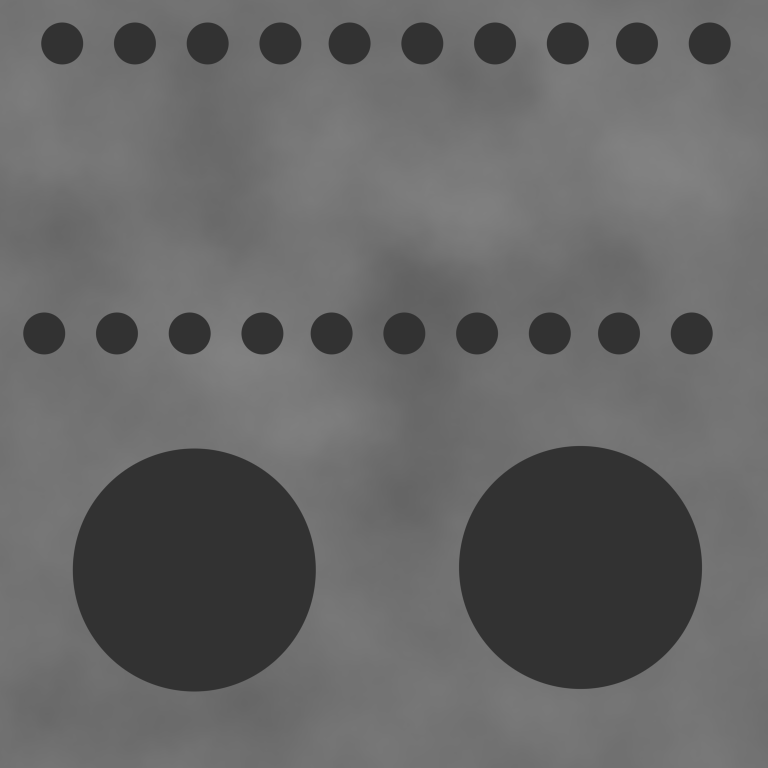
A three.js fragment shader for this background:

```glsl
// Dark round holes, two dotted rows above two large discs, on cloudy grey.
#define BASE_GREY 0.45
#define HOLE_GREY 0.197
#define STREAK_STRENGTH 0.043
#define GRAIN_STRENGTH 0.065
#define GRAIN_SCALE 7.0
#define DOT_RADIUS 0.0273
#define DISC_RADIUS 0.1582
#define DOT_STEP 0.0947
#define GROUP_STEP 0.3742
#define EDGE 0.0009

varying vec2 vUv;

// Gradient noise
vec2 hashGradient(vec2 cell) {
  float angle = 6.28318 * fract(sin(dot(cell, vec2(127.1, 311.7))) * 43758.5);
  return vec2(cos(angle), sin(angle));
}

float gradientNoise(vec2 p) {
  vec2 cell = floor(p);
  vec2 f = fract(p);
  vec2 blend = f * f * f * (f * (f * 6.0 - 15.0) + 10.0);
  vec2 right = vec2(1.0, 0.0);
  vec2 up = vec2(0.0, 1.0);
  float a = dot(hashGradient(cell), f);
  float b = dot(hashGradient(cell + right), f - right);
  float c = dot(hashGradient(cell + up), f - up);
  float d = dot(hashGradient(cell + 1.0), f - 1.0);
  return mix(mix(a, b, blend.x), mix(c, d, blend.x), blend.y);
}

float fractalNoise(vec2 p) {
  float sum = 0.0;
  float amplitude = 0.5;
  for (int octave = 0; octave < 5; octave++) {
    sum += amplitude * gradientNoise(p);
    p = mat2(1.6, 1.2, -1.2, 1.6) * p + 3.7;
    amplitude *= 0.5;
  }
  return sum;
}

// Soft streak along a segment
float streak(vec2 p, vec2 a, vec2 b, float width) {
  vec2 axis = b - a;
  float t = clamp(dot(p - a, axis) / dot(axis, axis), 0.0, 1.0);
  float d = length(p - a - axis * t) / width;
  return exp(-d * d);
}

// Broad light and dark drifts of the clouds
float cloudDrift(vec2 p) {
  float light = streak(p, vec2(0.44, 0.80), vec2(0.64, 0.71), 0.08);
  light += streak(p, vec2(0.25, 0.62), vec2(0.38, 0.44), 0.075);
  light += streak(p, vec2(0.75, 0.90), vec2(0.87, 0.77), 0.09);
  light += streak(p, vec2(0.04, 0.86), vec2(0.06, 0.81), 0.07);
  float dark = streak(p, vec2(0.24, 0.90), vec2(0.31, 0.70), 0.06);
  dark += streak(p, vec2(0.51, 0.622), vec2(0.80, 0.642), 0.055);
  dark += streak(p, vec2(0.56, 0.55), vec2(0.534, 0.36), 0.07);
  dark += streak(p, vec2(0.08, 0.07), vec2(0.32, 0.08), 0.06);
  dark += streak(p, vec2(0.62, 0.89), vec2(0.65, 0.89), 0.06);
  dark += streak(p, vec2(0.04, 0.69), vec2(0.08, 0.70), 0.06);
  return light - dark;
}

float circle(vec2 p, vec2 center, float radius) {
  return length(p - center) - radius;
}

// Ten dots in groups of four, with a narrower gap between groups
float dotRow(vec2 p, vec2 start) {
  float d = 1.0;
  for (int i = 0; i < 10; i++) {
    float n = float(i);
    float group = floor((n + 0.5) / 4.0);
    float offset = (n - 4.0 * group) * DOT_STEP + group * GROUP_STEP;
    d = min(d, circle(p, start + vec2(offset, 0.0), DOT_RADIUS));
  }
  return d;
}

void main() {
  // Cloudy ground
  vec2 warp = vec2(fractalNoise(vUv * 8.0 + 5.0), fractalNoise(vUv * 8.0 + 19.0));
  float grey = BASE_GREY + STREAK_STRENGTH * cloudDrift(vUv + 0.06 * warp);
  grey += GRAIN_STRENGTH * fractalNoise(vUv * GRAIN_SCALE);

  // Holes
  float hole = min(dotRow(vUv, vec2(0.0810, 0.9434)), dotRow(vUv, vec2(0.0576, 0.5658)));
  hole = min(hole, circle(vUv, vec2(0.2530, 0.2578), DISC_RADIUS));
  hole = min(hole, circle(vUv, vec2(0.7559, 0.2611), DISC_RADIUS));
  grey = mix(HOLE_GREY, grey, smoothstep(-EDGE, EDGE, hole));

  gl_FragColor = vec4(vec3(grey), 1.0);
}
```
